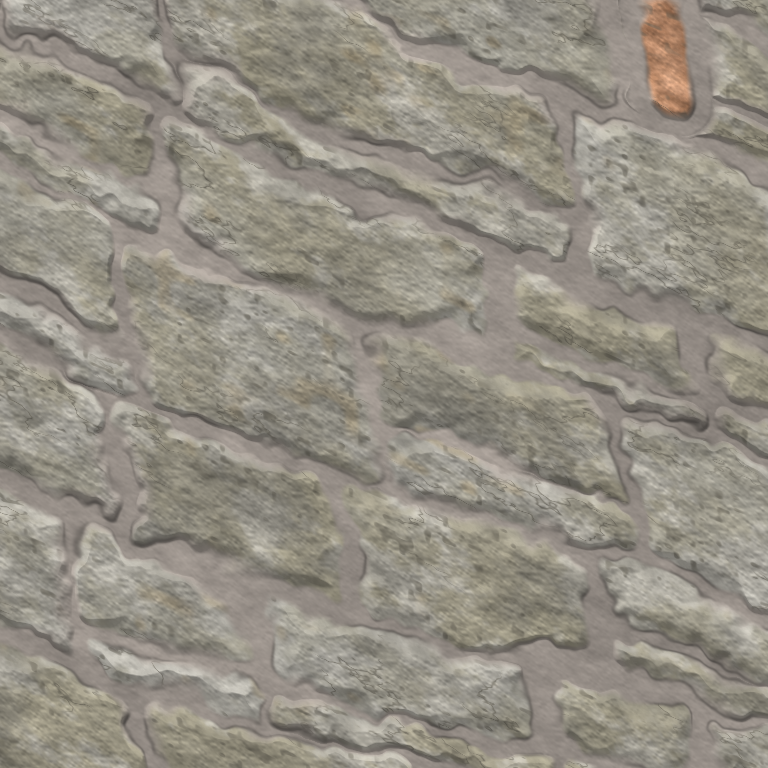
Give the GLSL for this texture, as a WebGL 2 fragment shader.

```glsl
#version 300 es
precision highp float;

#define COURSE_HEIGHT 0.215
#define STONE_WIDTH 0.34
#define EDGE_JITTER 0.46
#define SPLIT_CHANCE 0.55
#define JOINT_HALF 0.0125
#define CORNER_RADIUS 0.034
#define BULGE 0.0065
#define ROUGHNESS 0.020
#define LIGHT_GAIN 0.34
#define BRICK_CENTER vec2(0.868, 0.925)

uniform vec2 u_resolution;
out vec4 outColor;

struct Stone {
    float inside;  // distance from the rim, positive on the stone
    float tone;    // random value of the stone
    float slab;    // 1 for thin slabs
    float brick;   // 1 for the fired brick
};

float hash(vec2 p) {
    vec3 q = fract(vec3(p.xyx) * vec3(0.1031, 0.1030, 0.0973));
    q += dot(q, q.yzx + 33.33);
    return fract((q.x + q.y) * q.z);
}

float noise(vec2 p) {
    vec2 i = floor(p), f = fract(p);
    f = f * f * (3.0 - 2.0 * f);
    return mix(mix(hash(i), hash(i + vec2(1, 0)), f.x),
               mix(hash(i + vec2(0, 1)), hash(i + vec2(1, 1)), f.x), f.y);
}

float fbm(vec2 p) {
    float sum = 0.0, weight = 0.5, total = 0.0;
    for (int i = 0; i < 5; i++) {
        sum += weight * noise(p);
        total += weight;
        weight *= 0.66;
        p = mat2(0.96, 0.28, -0.28, 0.96) * p * 2.0 + 17.3;
    }
    return sum / total;
}

// Courses fall to the right and fan out towards the top
vec2 courseSpace(vec2 p) {
    return vec2(p.x + 0.16 * p.y, p.y + p.x * (0.28 + 0.24 * p.y));
}

// Bedding direction of the rock grain
vec2 grainSpace(vec2 p) {
    return vec2(0.78 * p.x, p.y + 0.42 * p.x);
}

float jitteredEdge(float i, float seed) {
    return i + EDGE_JITTER * (hash(vec2(i, seed)) - 0.5);
}

// Index, lower edge and upper edge of the irregular interval around t
vec3 interval(float t, float seed) {
    float i = floor(t);
    if (t < jitteredEdge(i, seed)) i -= 1.0;
    else if (t >= jitteredEdge(i + 1.0, seed)) i += 1.0;
    return vec3(i, jitteredEdge(i, seed), jitteredEdge(i + 1.0, seed));
}

float roundBox(vec2 p, vec2 halfSize, float radius) {
    vec2 q = abs(p) - halfSize + radius;
    return length(max(q, 0.0)) + min(max(q.x, q.y), 0.0) - radius;
}

Stone stoneAt(vec2 p) {
    // Wavy and chipped outlines
    vec2 w = p + 0.036 * (vec2(noise(p * 5.0), noise(p * 5.0 + 41.0)) - 0.5)
               + 0.022 * (vec2(noise(p * 17.0 + 9.0), noise(p * 17.0 + 63.0)) - 0.5)
               + 0.013 * (vec2(noise(p * 55.0 + 5.0), noise(p * 55.0 + 87.0)) - 0.5);
    vec2 c = courseSpace(w);

    vec3 row = interval(c.y / COURSE_HEIGHT + 0.35, 3.0);
    row.yz = (row.yz - 0.35) * COURSE_HEIGHT;
    float width = STONE_WIDTH * (0.72 + 0.5 * hash(vec2(row.x, 19.0)));
    float shift = 5.0 * hash(vec2(row.x, 29.0));
    vec3 column = interval(c.x / width + shift, row.x + 50.0);
    column.yz = (column.yz - shift) * width;

    // Some stones carry or rest on a thin slab
    vec2 id = vec2(column.x, row.x);
    float slab = 0.0;
    if (hash(id + 11.0) < SPLIT_CHANCE) {
        float cut = mix(row.y, row.z, 0.27 + 0.1 * hash(id + 23.0));
        slab = step(c.y, cut);
        row.yz = slab > 0.5 ? vec2(row.y, cut) : vec2(cut, row.z);
    }
    vec2 low = vec2(column.y, row.y), high = vec2(column.z, row.z);
    vec2 halfSize = 0.5 * (high - low);
    float radius = min(CORNER_RADIUS, 0.8 * min(halfSize.x, halfSize.y));
    float joint = JOINT_HALF * (0.1 + 1.8 * noise(p * 8.0 + 31.0)) * (1.0 - 0.4 * slab);
    float inside = -roundBox(c - 0.5 * (low + high), halfSize, radius) - joint;

    // A narrow upright brick with its own joint
    vec2 b = mix(p, w, 0.45) - BRICK_CENTER;
    float brick = -roundBox(vec2(b.x + 0.12 * b.y, b.y), vec2(0.027, 0.082), 0.022);
    inside = min(inside, -brick - 0.027);
    float isBrick = step(inside, brick) * step(-0.006, brick);
    return Stone(max(inside, brick), hash(id + 71.0 + slab * 13.0), slab, isBrick);
}

// Rims alternate between crisp breaks and soft, mortar-smeared slopes
float relief(vec2 p) {
    float soft = smoothstep(0.3, 0.7, noise(p * 13.0 + 91.0));
    float rise = smoothstep(-0.004, mix(0.009, 0.034, soft), stoneAt(p).inside);
    return BULGE * rise + ROUGHNESS * mix(0.35, 1.0, rise) * fbm(grainSpace(p) * 18.0);
}

void main() {
    vec2 p = gl_FragCoord.xy / u_resolution;
    vec2 g = grainSpace(p);
    Stone s = stoneAt(p);
    float smear = smoothstep(0.4, 0.8, noise(p * 15.0 + 47.0));
    float onStone = smoothstep(-0.004, mix(0.004, 0.022, smear), s.inside);
    float patches = fbm(g * 6.0 + 3.0);
    float grain = fbm(g * 38.0 + 8.0);

    // Rock: olive to grey, with pale crusts, weathering and ochre stains
    vec3 rock = mix(vec3(0.575, 0.555, 0.485), vec3(0.615, 0.605, 0.565),
                    smoothstep(0.25, 0.75, patches + 0.4 * (s.tone - 0.5)));
    float rim = 1.0 - smoothstep(0.002, 0.026, s.inside);
    float crust = smoothstep(0.47, 0.66, fbm(g * 15.0 + 27.0) + 0.08 * rim
                             + 0.07 * s.slab + 0.08 * (s.tone - 0.5));
    rock = mix(rock, vec3(0.69, 0.68, 0.655), 0.65 * crust);
    float weathered = smoothstep(0.5, 0.72, fbm(g * 11.0 + 55.0) + 0.14 * (fract(s.tone * 7.0) - 0.5));
    rock = mix(rock, vec3(0.46, 0.45, 0.42), 0.5 * weathered);
    rock = mix(rock, vec3(0.58, 0.51, 0.38), 0.4 * smoothstep(0.66, 0.95, noise(g * 42.0 + 15.0))
                                            * smoothstep(0.48, 0.62, patches));
    rock = mix(rock, vec3(0.67, 0.47, 0.345) + 0.3 * (grain - 0.5), 0.85 * s.brick);
    rock *= 1.0 + 0.38 * (grain - 0.5);

    // Small pits and short cracks along the bedding
    float pits = smoothstep(0.68, 0.92, noise(g * vec2(115.0, 130.0) + 5.0))
               * smoothstep(0.38, 0.66, noise(g * 19.0 + 77.0));
    float crackLine = abs(fbm(g * vec2(11.0, 19.0) + 61.0) - 0.5) / 0.014;
    float cracks = exp(-crackLine * crackLine)
                 * smoothstep(0.55, 0.75, noise(g * 14.0 + 21.0) + 0.12 * s.slab + 0.1 * rim);
    rock = mix(rock, vec3(0.36, 0.345, 0.305), max(0.5 * pits, 0.5 * cracks));

    // Mortar: smooth, slightly pink
    vec3 mortar = vec3(0.592, 0.560, 0.533) * (1.0 + 0.3 * (patches - 0.5) + 0.24 * (grain - 0.5));
    vec3 color = mix(mortar, rock, onStone);

    // Broken dark crevices along the rims
    float crevice = exp(-pow((s.inside + 0.001) / 0.003, 2.0));
    color *= 1.0 - 0.24 * crevice * smoothstep(0.5, 0.8, noise(g * 24.0 + 33.0));

    // Daylight from above
    vec2 toLight = 0.003 * normalize(vec2(-0.25, 1.0));
    float slope = (relief(p) - relief(p + toLight)) / length(toLight);
    color *= 1.0 + clamp(LIGHT_GAIN * slope, -0.27, 0.17);

    outColor = vec4(clamp(color, 0.0, 1.0), 1.0);
}
```
